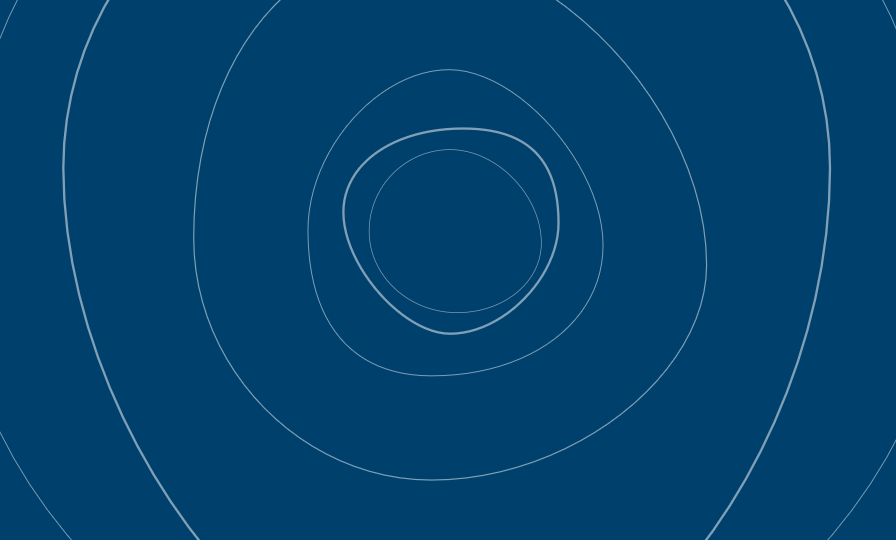
Reproduce this background procedurally as a Shadertoy shader.

```glsl
// Nested wobbly rings in pale thin lines on a flat deep blue ground.
// Each ring is four cubic curves joining its left, top, right and bottom
// extremes; lines are drawn by exact pixel coverage of their width.

const vec2 CANVAS = vec2(1.67, 1.0);          // canvas size in height units
const vec3 GROUND = vec3(0.0, 0.251, 0.427);
const vec3 LINE_COLOR = vec3(1.0);
const float LINE_OPACITY = 0.5;
const int RINGS = 6;
const int STEPS = 24;                         // chords per quarter curve

// Outer limits of each ring: left x, top y, right x, bottom y
const vec4 LIMITS[RINGS] = vec4[RINGS](
    vec4(0.688, 0.723, 1.009, 0.421),
    vec4(0.640, 0.762, 1.041, 0.382),
    vec4(0.574, 0.871, 1.124, 0.304),
    vec4(0.361, 1.098, 1.317, 0.111),
    vec4(0.118, 1.354, 1.547, -0.289),
    vec4(-0.080, 1.522, 1.759, -0.348));

// Where each limit is reached: left y, top x, right y, bottom x
const vec4 TOUCH[RINGS] = vec4[RINGS](
    vec4(0.572, 0.839, 0.550, 0.852),
    vec4(0.607, 0.863, 0.587, 0.839),
    vec4(0.574, 0.837, 0.546, 0.804),
    vec4(0.559, 0.761, 0.509, 0.804),
    vec4(0.689, 0.833, 0.689, 0.848),
    vec4(0.522, 0.833, 0.522, 0.833));

// Fullness of the quarters: top left, top right, bottom right, bottom left
const vec4 FULLNESS[RINGS] = vec4[RINGS](
    vec4(0.55, 0.51, 0.56, 0.55),
    vec4(0.58, 0.676, 0.49, 0.44),
    vec4(0.50, 0.45, 0.58, 0.64),
    vec4(0.58, 0.485, 0.51, 0.54),
    vec4(0.55, 0.55, 0.50, 0.48),
    vec4(0.55, 0.55, 0.50, 0.50));

const float WIDTH[RINGS] = float[RINGS](
    0.0013, 0.0043, 0.0018, 0.0022, 0.0043, 0.0017);

float segmentDistance(vec2 p, vec2 a, vec2 b) {
    vec2 ab = b - a;
    float h = clamp(dot(p - a, ab) / dot(ab, ab), 0.0, 1.0);
    return length(p - a - ab * h);
}

// Distance to the curve from side to cap; exact only within reach of its box
float quarterDistance(vec2 p, vec2 side, vec2 cap, float fullness, float reach) {
    vec2 low = min(side, cap) - reach;
    vec2 high = max(side, cap) + reach;
    if (any(lessThan(p, low)) || any(greaterThan(p, high))) return 1.0;

    vec2 corner = vec2(side.x, cap.y);
    vec2 sideHandle = mix(side, corner, fullness);
    vec2 capHandle = mix(cap, corner, fullness);
    float d = 1.0;
    vec2 previous = side;
    for (int i = 1; i <= STEPS; i++) {
        float t = float(i) / float(STEPS);
        float s = 1.0 - t;
        vec2 point = s * s * s * side + 3.0 * s * s * t * sideHandle
                   + 3.0 * s * t * t * capHandle + t * t * t * cap;
        d = min(d, segmentDistance(p, previous, point));
        previous = point;
    }
    return d;
}

float ringDistance(vec2 p, int ring, float reach) {
    vec4 limit = LIMITS[ring];
    vec4 touch = TOUCH[ring];
    vec4 full = FULLNESS[ring];
    vec2 left = vec2(limit.x, touch.x);
    vec2 top = vec2(touch.y, limit.y);
    vec2 right = vec2(limit.z, touch.z);
    vec2 bottom = vec2(touch.w, limit.w);
    float upper = min(quarterDistance(p, left, top, full.x, reach),
                      quarterDistance(p, right, top, full.y, reach));
    float lower = min(quarterDistance(p, right, bottom, full.z, reach),
                      quarterDistance(p, left, bottom, full.w, reach));
    return min(upper, lower);
}

// Share of a pixel covered by a line, also right for lines under a pixel wide
float lineCoverage(float d, float width, float pixel) {
    float nearEdge = max(d - 0.5 * pixel, -0.5 * width);
    float farEdge = min(d + 0.5 * pixel, 0.5 * width);
    return clamp((farEdge - nearEdge) / pixel, 0.0, 1.0);
}

void mainImage(out vec4 fragColor, in vec2 fragCoord) {
    vec2 p = fragCoord / iResolution.xy * CANVAS;
    float pixel = CANVAS.y / iResolution.y;

    vec3 color = GROUND;
    for (int ring = 0; ring < RINGS; ring++) {
        float d = ringDistance(p, ring, WIDTH[ring] + pixel);
        float cover = lineCoverage(d, WIDTH[ring], pixel);
        color = mix(color, LINE_COLOR, LINE_OPACITY * cover);
    }
    fragColor = vec4(color, 1.0);
}
```
